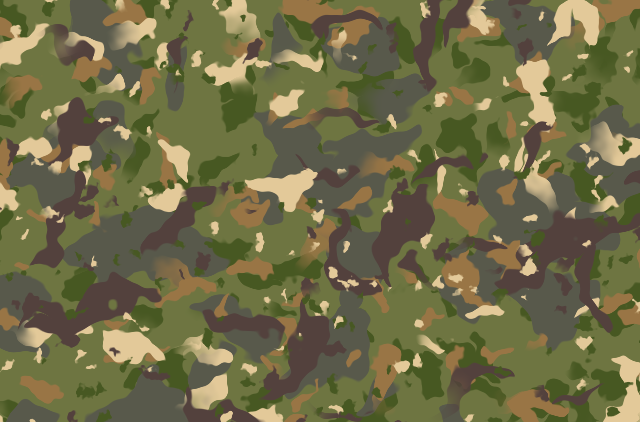
Write a Shadertoy shader that draws this pattern.

```glsl
#define LEAN 0.75
#define SPREAD 2.7
#define WARP 0.42
#define RAGGED 0.15
#define EDGE 0.0024
#define FADED_SHARE 0.22

const vec3 GRASS  = vec3(0.43, 0.46, 0.255);
const vec3 FOREST = vec3(0.28, 0.345, 0.135);
const vec3 SLATE  = vec3(0.345, 0.35, 0.295);
const vec3 TAN    = vec3(0.60, 0.46, 0.27);
const vec3 CREAM  = vec3(0.89, 0.79, 0.60);
const vec3 MAROON = vec3(0.325, 0.255, 0.24);

// Three random values in 0..1 for a grid cell
vec3 hash3(vec2 cell, float seed) {
    uvec3 v = uvec3(ivec3(vec3(cell, seed))) * 1664525u + 1013904223u;
    v.x += v.y * v.z; v.y += v.z * v.x; v.z += v.x * v.y;
    v ^= v >> 16u;
    v.x += v.y * v.z; v.y += v.z * v.x; v.z += v.x * v.y;
    return vec3(v >> 8u) / 16777216.0;
}

float cornerSlope(vec2 cell, vec2 offset, float seed) {
    float angle = 6.2832 * hash3(cell, seed).x;
    return dot(vec2(cos(angle), sin(angle)), offset);
}

float gradientNoise(vec2 p, float seed) {
    vec2 i = floor(p), f = fract(p);
    vec2 u = f * f * f * (f * (f * 6.0 - 15.0) + 10.0);
    vec2 x = vec2(1, 0), y = vec2(0, 1);
    float low  = mix(cornerSlope(i, f, seed), cornerSlope(i + x, f - x, seed), u.x);
    float high = mix(cornerSlope(i + y, f - y, seed), cornerSlope(i + 1.0, f - 1.0, seed), u.x);
    return mix(low, high, u.y);
}

vec2 noise2(vec2 p, float seed) {
    return vec2(gradientNoise(p, seed), gradientNoise(p, seed + 1.0));
}

// Approximate signed distance to an ellipse
float ellipse(vec2 p, vec2 radii) {
    float f = length(p / radii), g = length(p / (radii * radii));
    return (f - 1.0) * (f + 0.001) / (g + 0.001);
}

// Coverage of scattered, bent and ragged dabs; radii in cell units
float dabs(vec2 p, float cells, vec2 radii, float density, float seed) {
    vec2 g = p * cells + seed * 3.7;
    g += WARP * noise2(g * 1.5, seed) + RAGGED * noise2(g * 4.5, seed + 2.0);
    float soft = max(EDGE, 0.75 / iResolution.y) * cells;
    vec2 home = floor(g);
    float cover = 0.0;
    for (int j = -1; j <= 1; j++)
    for (int i = -1; i <= 1; i++) {
        vec2 cell = home + vec2(i, j);
        vec3 place = hash3(cell, seed + 4.0);
        vec3 shape = hash3(cell, seed + 5.0);
        vec3 kind  = hash3(cell, seed + 6.0);
        if (kind.x > density) continue;

        float angle = LEAN + SPREAD * (place.z - 0.5);
        float c = cos(angle), s = sin(angle);
        vec2 q = mat2(c, -s, s, c) * (g - cell - place.xy);
        vec2 size = radii * mix(0.35, 1.0, shape.x);

        // Bend the axis, and make one end thicker
        float along = clamp(q.x / size.x, -1.0, 1.0);
        q.y += (shape.y - 0.5) * 0.5 * size.x * along * along;
        size.y *= 1.0 + (shape.z - 0.5) * along;

        float dab = 1.0 - smoothstep(-soft, soft, ellipse(q, size));
        float fade = smoothstep(-1.0, 0.4, along);
        cover = max(cover, dab * (kind.y < FADED_SHARE ? fade : 1.0));
    }
    return cover;
}

void mainImage(out vec4 fragColor, in vec2 fragCoord) {
    vec2 p = fragCoord / iResolution.y;
    vec3 color = GRASS;

    // Broad ground patches
    color = mix(color, FOREST, dabs(p, 9.0, vec2(0.74, 0.32), 0.76, 10.0));
    color = mix(color, SLATE, dabs(p, 4.8, vec2(0.66, 0.37), 0.97, 20.0));

    // Light flecks
    color = mix(color, TAN, dabs(p, 9.0, vec2(0.68, 0.27), 0.56, 30.0));
    color = mix(color, CREAM, dabs(p, 8.5, vec2(0.74, 0.27), 0.40, 40.0));

    // Long dark strokes
    color = mix(color, MAROON, dabs(p, 5.2, vec2(0.86, 0.18), 0.58, 50.0));

    // Small specks
    color = mix(color, FOREST, dabs(p, 23.0, vec2(0.5, 0.3), 0.14, 60.0));
    color = mix(color, CREAM, dabs(p, 24.0, vec2(0.5, 0.27), 0.11, 70.0));
    color = mix(color, MAROON, dabs(p, 19.0, vec2(0.6, 0.28), 0.07, 80.0));

    fragColor = vec4(color, 1.0);
}
```
